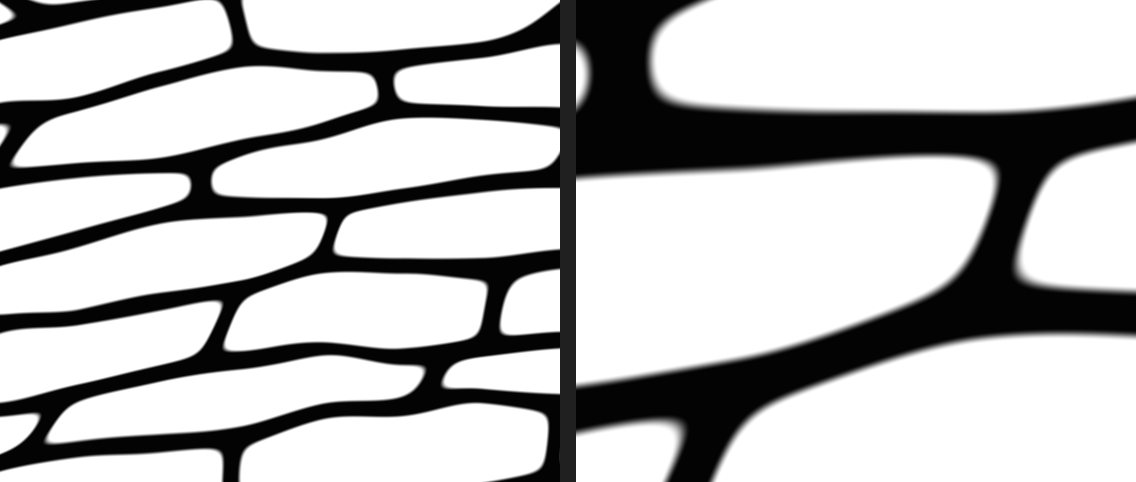
Left: the whole. Right: its middle third, enlarged.
A Shadertoy shader for this pattern:

```glsl
vec2 hash2(vec2 p) {
    return fract(sin(vec2(dot(p, vec2(127.1, 311.7)),
                          dot(p, vec2(269.5, 183.3)))) * 43758.5453);
}

float noise(vec2 p) {
    vec2 i = floor(p), f = fract(p);
    f = f * f * (3.0 - 2.0 * f);
    float low = mix(hash2(i).x, hash2(i + vec2(1, 0)).x, f.x);
    float high = mix(hash2(i + vec2(0, 1)).x, hash2(i + vec2(1, 1)).x, f.x);
    return mix(low, high, f.y);
}

// Staggered, jittered cell centre, one unit apart in both directions
vec2 cellCentre(vec2 q, vec2 offset) {
    float row = floor(q.y) + offset.y;
    float shift = 0.5 * mod(row, 2.0);
    float column = floor(q.x - shift) + offset.x;
    vec2 jitter = hash2(vec2(column, row) + 7.0) - 0.5;
    return vec2(column + shift, row) + 0.5 + jitter * vec2(0.5, 0.4);
}

// Distance to the nearest cell wall, with rounded corners
float wallDistance(vec2 p) {
    vec2 cellSize = vec2(0.75, 0.155);
    vec2 q = p / cellSize;

    vec2 nearest = vec2(0.0);
    float best = 1e3;
    for (int j = -2; j <= 2; j++)
    for (int i = -2; i <= 2; i++) {
        vec2 centre = cellCentre(q, vec2(i, j));
        float d = dot(centre - q, centre - q);
        if (d < best) { best = d; nearest = centre; }
    }

    // Smooth minimum over the bisectors, measured in unstretched space
    float sum = 0.0;
    for (int j = -2; j <= 2; j++)
    for (int i = -2; i <= 2; i++) {
        vec2 centre = cellCentre(q, vec2(i, j));
        vec2 across = centre - nearest;
        if (dot(across, across) < 1e-4) continue;
        float d = dot(0.5 * (centre + nearest) - q, across) / length(across / cellSize);
        sum += exp(-75.0 * d);
    }
    return -log(sum) / 75.0;
}

void mainImage(out vec4 fragColor, in vec2 fragCoord) {
    vec2 uv = fragCoord / iResolution.y;

    // Cells climb to the right and level out, with a gentle wobble
    vec2 p = uv;
    p.y -= 0.24 * uv.x - 0.09 * uv.x * uv.x;
    p += vec2(0.04, 0.026) * (vec2(noise(uv * 5.0 + 11.0), noise(uv * 6.0 + 31.0)) - 0.5);

    // Walls swell and thin along their length
    float halfWidth = 0.0147 + 0.007 * (noise(uv * 7.0 + 53.0) - 0.5);
    float soft = max(0.004, 0.75 / iResolution.y);
    float inside = smoothstep(-soft, soft, wallDistance(p) - halfWidth);

    vec3 wallColor = vec3(0.01), cellColor = vec3(1.0);
    fragColor = vec4(mix(wallColor, cellColor, inside), 1.0);
}
```
